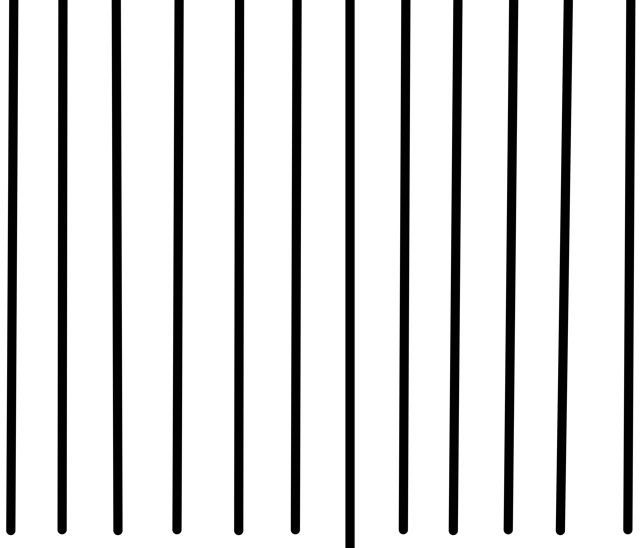
Give the GLSL for this pattern, as a WebGL 2 fragment shader.

```glsl
#version 300 es
precision highp float;

#define STROKES 12
#define LONG_STROKE 6
#define FIRST_X 0.0215
#define PITCH 0.08765
#define HALF_WIDTH 0.0072
#define FOOT_Y 0.0273
#define FOOT_STAGGER 0.0013
#define INK vec3(0.004)
#define PAPER vec3(1.0)

uniform vec2 u_resolution;
out vec4 fragColor;

// Hand-drawn variation: sideways drift from the even pitch, and lean from foot to head
const float DRIFT[STROKES] = float[STROKES](
    0.0, -0.0108, -0.0151, -0.0046, 0.0022, 0.0044,
    -0.0005, -0.0009, -0.0072, -0.0077, -0.0100, 0.0);
const float LEAN[STROKES] = float[STROKES](
    0.0046, 0.0013, -0.0026, 0.0033, 0.0013, 0.0026,
    0.0, 0.0039, 0.0072, 0.0085, 0.0124, 0.0046);

float segmentDistance(vec2 p, vec2 a, vec2 b) {
    vec2 pa = p - a, ba = b - a;
    float t = clamp(dot(pa, ba) / dot(ba, ba), 0.0, 1.0);
    return length(pa - ba * t);
}

void main() {
    // Canvas width is one unit
    vec2 p = gl_FragCoord.xy / u_resolution.x;
    float top = u_resolution.y / u_resolution.x;
    float pixel = 1.0 / u_resolution.x;

    // Nearest round-ended stroke
    float d = 1.0;
    for (int i = 0; i < STROKES; i++) {
        float headX = FIRST_X + PITCH * float(i) + DRIFT[i];
        float footY = FOOT_Y + FOOT_STAGGER * float(i % 2);
        if (i == LONG_STROKE) footY = -2.0 * HALF_WIDTH;
        vec2 head = vec2(headX, top);
        vec2 foot = vec2(headX - LEAN[i], footY);
        // Carry the head past the canvas edge so its cap stays hidden
        d = min(d, segmentDistance(p, foot, mix(foot, head, 1.05)));
    }

    // Smooth ink edge
    float ink = 1.0 - smoothstep(-0.75 * pixel, 0.75 * pixel, d - HALF_WIDTH);
    fragColor = vec4(mix(PAPER, INK, ink), 1.0);
}
```
